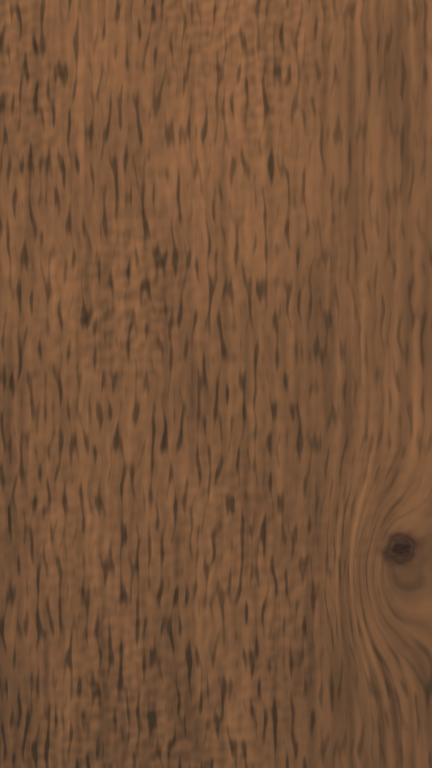
Write a Shadertoy shader that draws this texture.

```glsl
#define DARK_WOOD vec3(0.340, 0.250, 0.180)
#define LIGHT_WOOD vec3(0.530, 0.370, 0.250)
#define KNOT_WOOD vec3(0.200, 0.145, 0.125)
#define KNOT_CENTER vec2(0.522, 0.286)
#define KNOT_RADIUS 0.021
#define BULGE_CENTER vec2(0.508, 0.255)
#define BULGE_SIZE vec2(0.055, 0.100)
#define BULGE_PUSH 0.085
#define FIBER_FREQ vec2(115.0, 4.0)
#define PORE_FREQ vec2(135.0, 25.0)
#define RING_FREQ vec2(72.0, 4.5)
#define RELIEF_FREQ vec2(85.0, 75.0)

vec2 randomGradient(vec2 cell) {
    float angle = 6.2832 * fract(sin(dot(cell, vec2(127.1, 311.7))) * 43758.5);
    return vec2(cos(angle), sin(angle));
}

// Gradient noise, roughly -0.7 to 0.7
float gradientNoise(vec2 p) {
    vec2 cell = floor(p);
    vec2 f = fract(p);
    vec2 w = f * f * f * (f * (f * 6.0 - 15.0) + 10.0);
    vec2 e = vec2(1.0, 0.0);
    float a = dot(randomGradient(cell), f);
    float b = dot(randomGradient(cell + e.xy), f - e.xy);
    float c = dot(randomGradient(cell + e.yx), f - e.yx);
    float d = dot(randomGradient(cell + e.xx), f - e.xx);
    return mix(mix(a, b, w.x), mix(c, d, w.x), w.y);
}

// Across-grain coordinate: straight lines that swell into rings at the knot
float grainCoord(vec2 p, float bulge) {
    float sway = 0.006 * gradientNoise(p * vec2(5.0, 3.0));
    float wobble = 0.0035 * gradientNoise(p * vec2(24.0, 26.0));
    return p.x + BULGE_PUSH * bulge + sway + wobble;
}

void mainImage(out vec4 fragColor, in vec2 fragCoord) {
    vec2 p = fragCoord / iResolution.y;
    vec2 b = (p - BULGE_CENTER) / BULGE_SIZE;
    float bulge = exp(-dot(b, b));
    float across = grainCoord(p, bulge);
    vec2 grain = vec2(across, p.y);

    // Plain-sawn right side has calmer pores and stronger growth lines
    float plain = smoothstep(0.34, 0.46, p.x);
    float calm = 1.0 - 0.6 * bulge;

    // Broad light: bright top, dim bottom, soft bands along the grain
    float tone = 0.58 + 0.42 * (p.y - 0.5);
    tone += 0.35 * gradientNoise(p * vec2(9.0, 2.2) + 3.7);
    tone += 0.30 * gradientNoise(p * vec2(32.0, 7.0) + 8.1);
    tone -= 0.25 * smoothstep(0.22, 0.0, length(p * vec2(1.0, 0.7)));

    // Long fibers, growth lines and short dark pores
    float fiber = gradientNoise(grain * FIBER_FREQ);
    float ring = gradientNoise(grain * RING_FREQ + 17.3);
    float pore = gradientNoise(grain * PORE_FREQ + 41.9);
    float fleck = gradientNoise(grain * PORE_FREQ * vec2(0.75, 1.5) + 63.2);
    tone += 0.42 * calm * fiber;
    tone += mix(0.18, 0.65, max(plain * 0.7, bulge)) * ring;
    tone -= mix(0.85, 0.5, plain) * calm * (smoothstep(0.02, 0.5, pore) - 0.16);
    tone += mix(0.30, 0.12, plain) * calm * fleck;

    // Raised surface, lit from one side
    vec2 bump = p * RELIEF_FREQ;
    float relief = gradientNoise(bump) - gradientNoise(bump + vec2(0.25, -0.4));
    float rough = smoothstep(-0.2, 0.4, gradientNoise(p * vec2(6.0, 4.0) + 5.5));
    tone += mix(0.30, 0.10, plain) * (0.35 + rough) * relief;

    vec3 color = mix(DARK_WOOD, LIGHT_WOOD, clamp(tone, -0.45, 1.35));

    // Knot: ragged core inside a dark rim
    vec2 k = (p - KNOT_CENTER) / KNOT_RADIUS;
    float radius = length(k * vec2(0.95, 1.1)) + 0.35 * gradientNoise(k * 1.6 + 9.0);
    float halo = 0.45 * smoothstep(1.7, 0.6, radius);
    float core = 0.5 * smoothstep(0.75, 0.25, radius);
    float rim = 0.25 * exp(-pow((radius - 0.85) / 0.18, 2.0));
    float crack = 0.25 * gradientNoise(k * vec2(3.0, 5.0)) * smoothstep(1.2, 0.4, radius);
    color = mix(color, KNOT_WOOD, clamp(halo + core + rim + crack, 0.0, 1.0));

    fragColor = vec4(color, 1.0);
}
```
